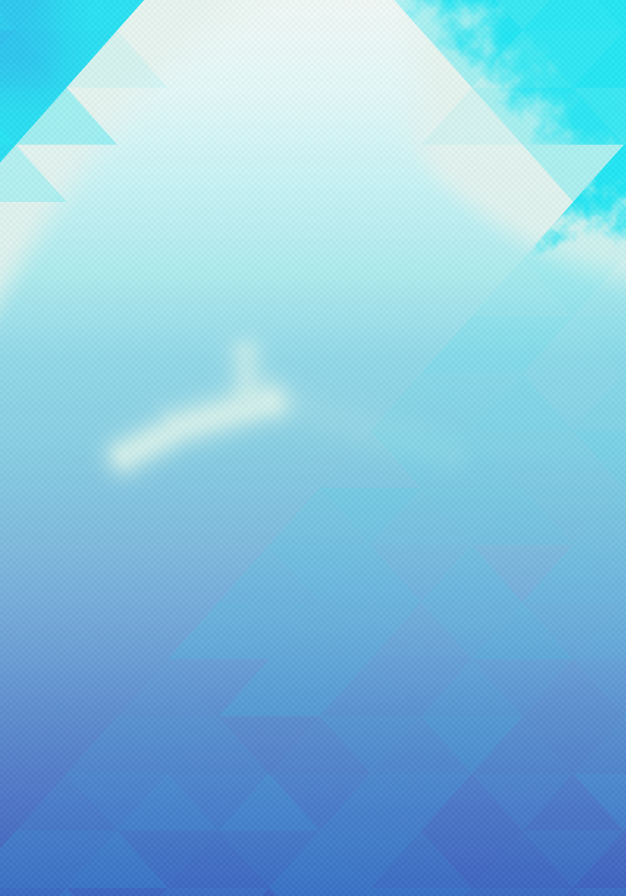
A Shadertoy shader for this background:

```glsl
// Pale sky fading to deep blue, with aqua triangle corners, soft clouds and a fine woven mesh.

// Lengths are fractions of the canvas height, measured from the top left.
const vec2 CELL = vec2(0.1131, 0.0638);          // triangle base and height
const vec2 LATTICE_ORIGIN = vec2(0.0742, 0.0977);
const float RIGHT_EDGE = 4.0;                    // lattice line bounding the right corner
const vec3 AQUA = vec3(0.14, 0.89, 0.94);
const vec3 AZURE = vec3(0.17, 0.74, 0.92);
const vec3 CREAM = vec3(0.89, 0.94, 0.92);
const vec3 WISP = vec3(0.85, 0.94, 0.91);
const float MESH_PERIOD = 0.007;
const float MESH_STRENGTH = 0.022;
const int SAMPLES = 3;                           // per axis, smooths the facets
const int STOPS = 11;
const vec3 SKY[STOPS] = vec3[STOPS](
    vec3(0.93, 0.96, 0.95), vec3(0.88, 0.96, 0.96), vec3(0.78, 0.94, 0.95),
    vec3(0.68, 0.91, 0.92), vec3(0.57, 0.84, 0.90), vec3(0.53, 0.80, 0.88),
    vec3(0.50, 0.73, 0.86), vec3(0.45, 0.65, 0.84), vec3(0.37, 0.55, 0.80),
    vec3(0.31, 0.46, 0.77), vec3(0.25, 0.38, 0.74));

float hash(vec2 p) {
    return fract(sin(dot(p, vec2(127.1, 311.7))) * 4375.85);
}

// Soft falling ramp: 1 below lo, 0 above hi.
float fall(float lo, float hi, float x) {
    return 1.0 - smoothstep(lo, hi, x);
}

// Layered, rotated sines, roughly -1 to 1.
float cloudNoise(vec2 p) {
    float sum = 0.0, amp = 0.5;
    for (int i = 0; i < 5; i++) {
        sum += amp * sin(p.x + 1.7 * sin(p.y)) * cos(p.y + sin(p.x));
        p = mat2(1.4, 1.1, -1.1, 1.4) * p + 2.3;
        amp *= 0.6;
    }
    return sum;
}

// Gaussian glow around a segment.
float glow(vec2 p, vec2 a, vec2 b, float radius) {
    vec2 ab = b - a;
    float t = clamp(dot(p - a, ab) / dot(ab, ab), 0.0, 1.0);
    float d = length(p - a - ab * t) / radius;
    return exp(-d * d);
}

vec3 skyGradient(float y) {
    float s = clamp(y, 0.0, 0.9999) * float(STOPS - 1);
    int i = int(s);
    return mix(SKY[i], SKY[i + 1], fract(s));
}

// Cream haze outside two curved soft borders.
float haze(vec2 q) {
    float leftCurve = 0.345 - 1.75 * q.x + 2.0 * q.x * q.x;
    float u = q.x - 0.462;
    float rightCurve = 0.182 + 0.95 * u - 1.6 * u * u;
    float left = fall(-0.06, 0.035, q.y - leftCurve);
    float right = fall(-0.035, 0.02, q.y - rightCurve) * smoothstep(0.43, 0.50, q.x);
    return max(left, right);
}

// Fin-shaped cloud and its faint trail.
float wisp(vec2 q) {
    float body = glow(q, vec2(0.140, 0.508), vec2(0.205, 0.475), 0.022);
    body = max(body, glow(q, vec2(0.195, 0.478), vec2(0.300, 0.448), 0.023));
    float fin = 0.55 * glow(q, vec2(0.274, 0.395), vec2(0.277, 0.440), 0.019);
    float trail = 0.12 * glow(q, vec2(0.33, 0.455), vec2(0.50, 0.505), 0.024);
    return clamp(0.85 * body + fin * (1.0 - body) + trail, 0.0, 0.9);
}

vec3 paintCorners(vec3 color, vec2 q) {
    vec2 p = (q - LATTICE_ORIGIN) / CELL;
    float a = p.x - 0.5 * p.y, b = p.x + 0.5 * p.y;
    float up = step(fract(b), fract(a));
    float shade = hash(vec2(floor(a) + 0.5 * up, floor(b)));
    float cloud = cloudNoise(q * 42.0);

    // Solid left corner, then the translucent teeth along its edge
    float azure = 0.35 * shade + 0.6 * fall(0.02, 0.11, q.x) * fall(0.06, 0.14, q.y);
    color = mix(color, mix(AQUA, AZURE, azure), 0.96 * step(b, 0.0));
    for (int i = -1; i <= 1; i++) {
        float row = float(i);
        float tooth = step(0.0, b) * step(a, -row) * step(p.y, row + 1.0);
        color = mix(color, AQUA, tooth * (0.42 - 0.26 * abs(row - 0.3)));
    }

    // Right corner: clouds gather at its inner edge and lower border
    float inner = step(RIGHT_EDGE, a);
    float lower = step(1.0, p.y);
    float solid = mix(inner, step(RIGHT_EDGE + 2.0, b), lower);
    float cover = 0.65 * fall(0.0, 0.95, a - RIGHT_EDGE + 0.5 * cloud) * (1.0 - lower);
    cover += 0.85 * smoothstep(0.205, 0.275, q.y + 0.05 * cloud);
    cover += 0.14 * shade;
    color = mix(color, AQUA, solid * clamp(1.0 - cover, 0.0, 1.0));

    // Pale facets beside the right corner
    float hanging = inner * step(b, RIGHT_EDGE + 2.0) * lower * step(p.y, 2.0);
    float outer = step(a, RIGHT_EDGE) * step(RIGHT_EDGE, b) * step(0.0, p.y) * step(p.y, 1.0);
    return mix(color, AQUA, 0.28 * hanging + 0.08 * outer);
}

vec3 scene(vec2 q) {
    vec3 color = mix(skyGradient(q.y), CREAM, 0.85 * haze(q));
    color = mix(color, WISP, wisp(q));
    color = paintCorners(color, q);
    vec2 weave = sin(q * 6.28318 / MESH_PERIOD);
    return color + MESH_STRENGTH * weave.x * weave.y;
}

void mainImage(out vec4 fragColor, in vec2 fragCoord) {
    vec3 total = vec3(0.0);
    for (int i = 0; i < SAMPLES * SAMPLES; i++) {
        vec2 offset = (vec2(i % SAMPLES, i / SAMPLES) + 0.5) / float(SAMPLES) - 0.5;
        vec2 q = (fragCoord + offset) / iResolution.y;
        total += scene(vec2(q.x, 1.0 - q.y));
    }
    fragColor = vec4(total / float(SAMPLES * SAMPLES), 1.0);
}
```
